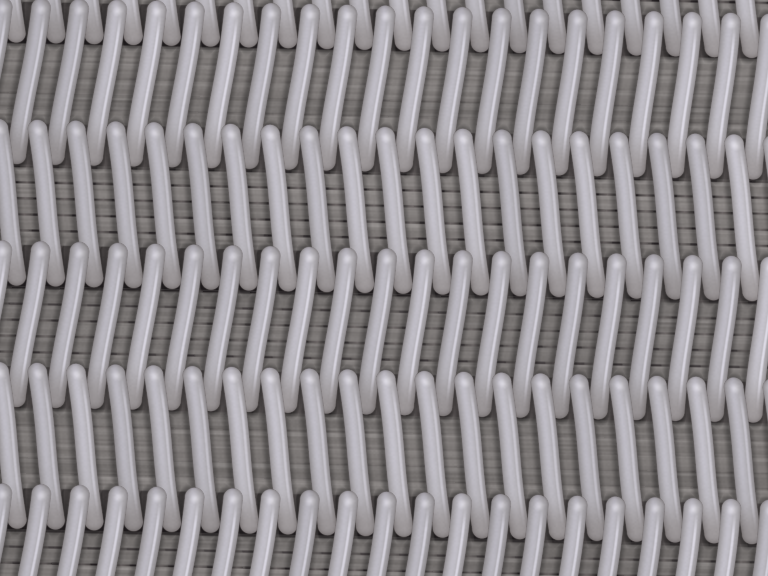
Give the GLSL for this texture, as a Shadertoy shader.

```glsl
// Woven spiral mesh: rows of glossy white coils that lean alternately right and
// left, interlocking at their rounded ends over flat grey filler strips.
// Each coil is a slanted capsule repeated across; layers go from back to front.

const float PITCH = 0.0672;   // spacing of the wires across
const float ROW = 0.211;      // height of one row
const float RADIUS = 0.0172;  // half the wire width

float hash(vec2 p) {
    return fract(sin(dot(p, vec2(127.1, 311.7))) * 43758.5453);
}

float noise(vec2 p) {
    vec2 i = floor(p), f = fract(p);
    f = f * f * (3.0 - 2.0 * f);
    return mix(mix(hash(i), hash(i + vec2(1, 0)), f.x),
               mix(hash(i + vec2(0, 1)), hash(i + vec2(1, 1)), f.x), f.y);
}

// Nearest wire of a row: (signed offset across, distance, 0 top to 1 bottom, id).
// side is 1 for the front half of the coil and -1 for the back half.
vec4 coil(vec2 p, float row, float side) {
    float t = (p.y / ROW - row + 0.105) / 1.21;
    float tc = clamp(t, 0.0, 1.0);
    float even = mod(row, 2.0);
    float lean = PITCH * mix(mix(0.64, 0.44, p.x / 1.33), -0.46, even) * side;
    float x = p.x - 0.634 - lean * (1.0 - tc) - 0.0015 * sin(6.28 * tc) * side;
    float id = round(x / PITCH);
    float across = x - id * PITCH + 0.003 * (hash(vec2(id, row)) - 0.5);
    return vec4(across, length(vec2(across, (t - tc) * 1.21 * ROW)), t, id);
}

// Flat strips lying inside a row; alpha is their coverage.
vec4 strips(vec2 p, float row, float px) {
    float f = p.y / ROW - row;
    float s = (f - 0.2) / 0.132;
    float index = floor(s);
    float seed = hash(vec2(index, row));
    float solid = step(abs(mod(row, 3.0) - 1.0), 0.5);
    float edge = 0.5 - abs(fract(s) - 0.5);
    float soft = px / (0.132 * ROW);

    vec3 color = vec3(0.485, 0.468, 0.462) * (0.92 + 0.14 * seed);
    color += 0.07 * (noise(vec2(p.x * 5.0, p.y * 260.0)) - 0.5);
    color += 0.05 * smoothstep(0.18, 0.05, abs(fract(s) - 0.2))
           * noise(vec2(p.x * 9.0, index + row * 7.0));

    float gap = 1.0 - smoothstep(0.07 - soft, 0.07 + soft, edge);
    gap *= mix(0.55 + 0.45 * seed, 0.14, solid);
    float band = smoothstep(0.18, 0.2, f) * smoothstep(0.86, 0.84, f);
    return vec4(color, band * (1.0 - gap));
}

// Rounded, glossy shading of a front wire.
vec3 shadeWire(vec4 w, float row) {
    float u = w.x / RADIUS;
    float t = clamp(w.z, 0.0, 1.0);
    float even = mod(row, 2.0);
    float bulge = sqrt(max(0.0, 1.0 - w.y * w.y / (RADIUS * RADIUS)));
    vec3 color = mix(vec3(0.43, 0.41, 0.415), vec3(0.70, 0.69, 0.71), pow(bulge, 0.75));
    color *= 0.97 + 0.06 * hash(vec2(w.w, row + 9.0));

    // Darker, warmer lower ends
    color *= mix(vec3(1.0), vec3(0.86, 0.845, 0.83), smoothstep(0.74, 1.02, t));
    // Long reflection along the shaft, and a small glint on the upper bend
    float streak = smoothstep(0.24, 0.02, abs(u - mix(0.42, 0.55, even)));
    streak *= smoothstep(0.0, 0.2, t) * smoothstep(1.03, 0.72, t);
    color += vec3(0.15, 0.15, 0.17) * streak * mix(1.0, 0.65, even);
    float broad = smoothstep(0.65, 0.0, abs(u + 0.15)) * smoothstep(1.0, 0.5, t);
    color += vec3(0.045, 0.045, 0.06) * broad;
    float glint = length(vec2(u - 0.1, (w.z - 0.01) * 16.0));
    return color + 0.1 * smoothstep(0.7, 0.0, glint);
}

void mainImage(out vec4 fragColor, in vec2 fragCoord) {
    float px = 1.0 / iResolution.y;
    vec2 uv = fragCoord * px;
    // Measured downward from a row joint, with the rows sinking to the right
    vec2 p = vec2(uv.x, 0.5295 - uv.y - 0.021 * (uv.x - 0.667));
    float row = floor(p.y / ROW);

    // Dark depth and the dim back halves of the coils
    vec3 color = vec3(0.17, 0.15, 0.16);
    float nearest = 1.0;
    for (int i = -1; i <= 1; i++) {
        float r = row + float(i);
        float d = coil(p, r, -1.0).y;
        vec3 dim = vec3(0.40, 0.375, 0.375) * (1.0 - 0.4 * d / RADIUS);
        color = mix(color, dim, smoothstep(px, -px, d - RADIUS * 0.9));
        nearest = min(nearest, coil(p + vec2(0.002, -0.002), r, 1.0).y);
    }

    // Filler strips, shaded beside the wires
    vec4 filler = strips(p, row, px);
    color = mix(color, filler.rgb, filler.a);
    color *= mix(0.68, 1.0, smoothstep(0.0, 0.013, nearest - RADIUS));

    // Front halves of the coils
    for (int i = -1; i <= 1; i++) {
        float r = row + float(i);
        vec4 w = coil(p, r, 1.0);
        color = mix(color, shadeWire(w, r), smoothstep(px, -px, w.y - RADIUS));
    }

    // Uneven light and fine grain
    color *= 0.97 + 0.06 * noise(uv * 3.0);
    color += 0.015 * (noise(uv * 300.0) - 0.5);
    fragColor = vec4(clamp(color, 0.0, 1.0), 1.0);
}
```
